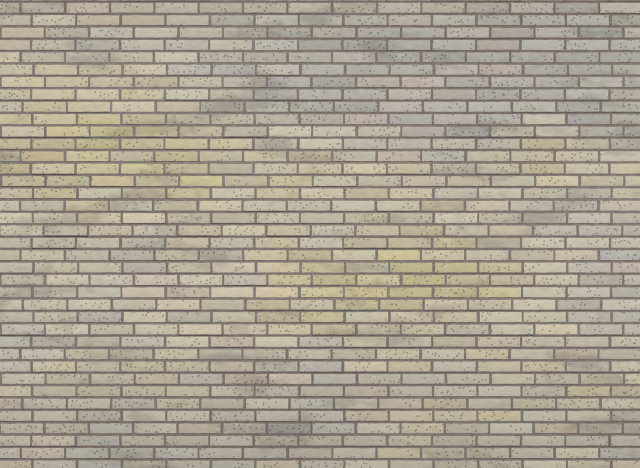
Write a Shadertoy shader that draws this texture.

```glsl
float hash(vec2 p) {
    vec3 q = fract(vec3(p.xyx) * 0.1031);
    q += dot(q, q.yzx + 33.33);
    return fract((q.x + q.y) * q.z);
}

// Roughly -1 to 1
float layeredSines(vec2 p) {
    float sum = 0.0, amplitude = 0.55;
    for (int i = 0; i < 5; i++) {
        sum += amplitude * sin(p.x + 1.6 * sin(p.y)) * cos(0.7 * p.y - 0.4 * p.x);
        p = mat2(1.5, 1.2, -1.2, 1.5) * p + 1.7;
        amplitude *= 0.6;
    }
    return sum;
}

// Distance to the nearest scattered point
float cellular(vec2 p) {
    vec2 cell = floor(p);
    float nearest = 2.0;
    for (int y = -1; y <= 1; y++)
        for (int x = -1; x <= 1; x++) {
            vec2 c = cell + vec2(x, y);
            vec2 point = c + vec2(hash(c), hash(c + 57.3));
            nearest = min(nearest, length(point - p));
        }
    return nearest;
}

float roundedBox(vec2 p, vec2 halfSize, float radius) {
    vec2 q = abs(p) - halfSize + radius;
    return length(max(q, 0.0)) + min(max(q.x, q.y), 0.0) - radius;
}

float patchAt(vec2 uv, vec2 centre, vec2 size) {
    vec2 q = (uv - centre) / size;
    return exp(-dot(q, q));
}

void mainImage(out vec4 fragColor, in vec2 fragCoord) {
    vec2 uv = fragCoord / iResolution.xy;
    vec2 wall = uv * vec2(51.77, 37.84) + vec2(0.0, 0.29); // unit: one course
    float pixel = 37.84 / iResolution.y;

    // Four-course bond with slightly uneven laying
    float row = floor(wall.y);
    float shift = mod(row, 2.0) < 0.5 ? 0.72 : (mod(row, 4.0) > 2.0 ? 0.0 : 0.48);
    shift += 0.07 * (hash(vec2(row, 3.0)) - 0.5);
    float along = wall.x / 3.6 - shift;
    vec2 id = vec2(floor(along), row);
    vec2 local = (vec2(fract(along), fract(wall.y)) - 0.5) * vec2(3.6, 1.0);
    float tone = hash(id + 11.0);
    float tint = hash(id + 37.0);

    // Brick outline with worn edges
    vec2 worn = local + 0.02 * vec2(layeredSines(wall * 3.1), layeredSines(wall.yx * 2.7));
    worn.x += 0.06 * (hash(id + 71.0) - 0.5);
    float edge = roundedBox(worn, vec2(1.70, 0.385 + 0.02 * tone), 0.05);
    float soft = max(0.045, 0.7 * pixel);
    float brickMask = 1.0 - smoothstep(-soft, soft, edge);

    // Broad discolouration, partly following whole bricks
    vec2 brickCentre = (id + vec2(0.5 + shift, 0.5)) * vec2(3.6, 1.0) / vec2(51.77, 37.84);
    vec2 place = mix(uv, brickCentre, 0.6);
    float cloud = layeredSines(place * vec2(6.0, 7.0) + 2.0);
    float warmth = 0.45 + 0.3 * cloud + 0.35 * (tint - 0.5);
    warmth += 0.45 * patchAt(place, vec2(0.12, 0.66), vec2(0.22, 0.16));
    warmth += 0.45 * patchAt(place, vec2(0.66, 0.40), vec2(0.22, 0.15));
    warmth += 0.50 * patchAt(place, vec2(0.84, 0.70), vec2(0.08, 0.08));
    warmth -= 0.65 * patchAt(place, vec2(0.70, 0.85), vec2(0.38, 0.13));
    warmth -= 0.35 * patchAt(place, vec2(0.95, 0.45), vec2(0.10, 0.15));

    vec3 greyClay = vec3(0.68, 0.67, 0.645);
    vec3 paleClay = vec3(0.745, 0.725, 0.645);
    vec3 yellowClay = vec3(0.755, 0.715, 0.56);
    vec3 brick = mix(greyClay, paleClay, smoothstep(0.0, 0.5, warmth));
    brick = mix(brick, yellowClay, smoothstep(0.45, 1.1, warmth));
    brick += vec3(0.025, 0.0, -0.005) * smoothstep(0.75, 1.0, hash(id + 91.0));
    brick *= 0.95 + 0.09 * tone;

    // Soot, fine grain and scattered pits
    float soot = layeredSines(wall * vec2(0.35, 0.8) + 5.0);
    brick *= 1.0 - 0.11 * smoothstep(0.1, 0.8, soot);
    brick *= 1.0 + 0.035 * layeredSines(wall * vec2(4.0, 9.0));
    float pit = 1.0 - smoothstep(0.07, 0.07 + 2.2 * pixel, cellular(wall * 2.2));
    brick *= 1.0 - 0.22 * pit * step(0.45, hash(floor(wall * 0.8)));
    brick *= 1.0 + 0.05 * local.y;

    // Mortar, darker where a brick overhangs it
    float grain = layeredSines(wall * 6.0);
    vec3 mortar = mix(vec3(0.45, 0.41, 0.38), vec3(0.56, 0.53, 0.50),
                      0.45 + 0.3 * grain + 0.25 * cloud);
    float overhang = 1.0 - smoothstep(-0.50, -0.36, local.y);
    float gap = smoothstep(0.45, 0.95, hash(id + 23.0));
    gap *= 0.4 + 0.6 * patchAt(uv, vec2(0.28, 0.52), vec2(0.35, 0.25));
    mortar *= 1.0 - overhang * (0.06 + 0.4 * gap);

    vec3 colour = mix(mortar, brick, brickMask);
    colour *= 1.02 - 0.07 * smoothstep(0.4, 0.0, uv.y) - 0.04 * smoothstep(0.85, 1.0, uv.y);
    fragColor = vec4(clamp(colour, 0.0, 1.0), 1.0);
}
```
